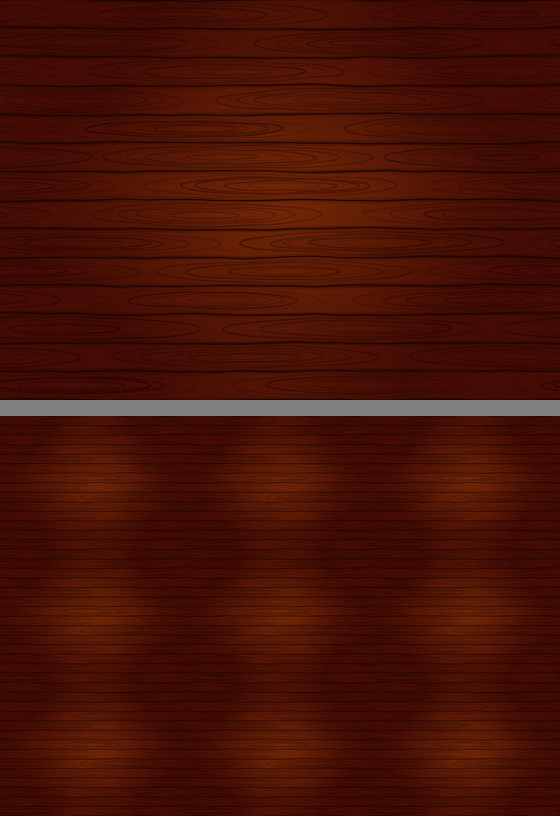
Top: one tile. Bottom: repeated 3 by 3.
Write a Shadertoy shader that draws this texture.

```glsl
// Dark red-brown wooden planks with nested oval grain and a warm glow in the middle.

const float PLANKS = 14.0;             // planks up the canvas
const float OVALS = 2.0;               // grain ovals along each plank
const int RINGS = 5;                   // nested outlines per oval
const int CUTS = 5;                    // plank cuts that recur up the wall
const float GAP[CUTS] = float[](0.62, 0.33, 0.67, 0.42, 0.68); // gap between ovals, per cut
const float SLIDE = 0.24;              // sideways variation of a recurring cut
const float SEAM_WAVE = 0.12;          // seam wobble, in plank heights
const float SEAM_WIDTH = 0.0014;       // half widths, in canvas heights
const float RING_WIDTH = 0.0009;
const vec2 GLOW_SPREAD = vec2(0.95, 0.8);
const vec3 GLOW_COLOR = vec3(0.440, 0.150, 0.022);
const vec3 EDGE_COLOR = vec3(0.265, 0.045, 0.015);
const vec3 SEAM_COLOR = vec3(0.110, 0.012, 0.005);
const vec3 GRAIN_TINT = vec3(0.58, 0.42, 0.45);

float hash(vec2 p) {
    vec3 q = fract(vec3(p.xyx) * 0.1031);
    q += dot(q, q.yzx + 33.33);
    return fract((q.x + q.y) * q.z);
}

// Value noise that wraps after "period" cells.
float noise(vec2 p, vec2 period) {
    vec2 i = floor(p), f = fract(p);
    f = f * f * (3.0 - 2.0 * f);
    vec2 a = mod(i, period), b = mod(i + 1.0, period);
    return mix(mix(hash(a), hash(vec2(b.x, a.y)), f.x),
               mix(hash(vec2(a.x, b.y)), hash(b), f.x), f.y);
}

// Noise along x only, with its own pattern for each row.
float rowNoise(float x, float cells, float row) {
    float i = floor(x * cells), f = fract(x * cells);
    f = f * f * (3.0 - 2.0 * f);
    return mix(hash(vec2(mod(i, cells), row)), hash(vec2(mod(i + 1.0, cells), row)), f);
}

float seamOffset(float x, float seam) {
    float row = mod(seam, PLANKS) + 20.0;
    return SEAM_WAVE * (0.7 * rowNoise(x, 9.0, row) + 0.3 * rowNoise(x, 23.0, row) - 0.5);
}

float stroke(float dist, float halfWidth, float pixel) {
    return 1.0 - smoothstep(max(halfWidth - pixel, 0.0), halfWidth + pixel, dist);
}

// Nested ovals; q runs from -1 to 1 across one oval cell, unitScale is q per canvas height.
float ovalGrain(vec2 q, vec2 unitScale, vec2 id, float x, float pixel) {
    float shade = 0.0;
    float size = mix(0.80, 0.97, hash(id + 3.1));
    float lean = 0.5 * (hash(id + 7.7) - 0.5);
    for (int i = 0; i < RINGS; i++) {
        float n = float(i);
        float jitter = hash(id + 11.0 * (n + 1.0));
        float k = 1.0 - (n + 0.5 * jitter * step(0.5, n)) * 0.17;
        vec2 radius = vec2(size, 0.76) * k;
        float wave = rowNoise(x, 16.0, id.y + 40.0 + n) - 0.5;
        vec2 c = (q - vec2(lean * (1.0 - k), 0.10 * wave)) / radius;
        float r = max(length(c), 0.001);
        float slope = length(c / radius * unitScale) / r;
        float dist = abs(r - 1.0) / slope;
        float bold = pow(hash(id + 5.0 * n + 17.0), 1.6);
        float fade = 0.55 + 0.45 * rowNoise(x, 11.0, id.y + 60.0 + n);
        float ring = stroke(dist, RING_WIDTH * (0.7 + 1.5 * bold), pixel);
        shade = max(shade, ring * fade * mix(0.38, 0.95, bold));
    }
    return shade;
}

void mainImage(out vec4 fragColor, in vec2 fragCoord) {
    vec2 uv = fragCoord / iResolution.xy;
    float aspect = iResolution.x / iResolution.y;
    float pixel = 0.8 / iResolution.y;

    // Plank under this point, and its height v from -1 to 1 between wavy seams.
    float y = uv.y * PLANKS;
    float seam = floor(y + 0.5);
    float seamDist = y - seam - seamOffset(uv.x, seam);
    float plank = seamDist < 0.0 ? seam - 1.0 : seam;
    float low = seamOffset(uv.x, plank), high = seamOffset(uv.x, plank + 1.0);
    float v = 2.0 * (y - plank - low) / (1.0 + high - low) - 1.0;
    float row = mod(plank, PLANKS);

    // Ovals along the plank.
    int cut = int(mod(PLANKS - 1.0 - row, float(CUTS)));
    float along = OVALS * (uv.x - GAP[cut] - SLIDE * (hash(vec2(row, 5.3)) - 0.5));
    vec2 id = vec2(mod(floor(along), OVALS), row);
    vec2 q = vec2(2.0 * fract(along) - 1.0, v);
    vec2 unitScale = vec2(2.0 * OVALS / aspect, 2.0 * PLANKS);
    float grain = ovalGrain(q, unitScale, id, uv.x, pixel);

    // Faint long fibres that hug both plank edges.
    float fibreRow = row + (v > 0.0 ? 80.0 : 100.0);
    float fibre = 0.80 + 0.13 * rowNoise(uv.x, 7.0, fibreRow);
    float fibreLine = stroke(abs(abs(v) - fibre) / unitScale.y, RING_WIDTH * 0.7, pixel);
    grain = max(grain, 0.42 * fibreLine * rowNoise(uv.x, 6.0, fibreRow + 40.0));

    // Warm glow, level at the canvas borders.
    vec2 offCentre = sin(3.14159 * (uv - 0.5)) * GLOW_SPREAD;
    float glow = clamp(1.0 - pow(length(offCentre), 1.4), 0.0, 1.0);
    vec3 color = mix(EDGE_COLOR, GLOW_COLOR, glow);

    // Soft streaks, plank tone and shade beside the seams.
    float streak = noise(uv * vec2(12.0, 168.0), vec2(12.0, 168.0)) - 0.5;
    color *= 1.0 + 0.07 * streak + 0.06 * (hash(vec2(row, 9.0)) - 0.5);
    color *= 1.0 - 0.16 * smoothstep(0.75, 1.0, abs(v));
    color *= mix(vec3(1.0), GRAIN_TINT, grain);

    // Dark seams of uneven thickness.
    float thick = SEAM_WIDTH * (0.7 + 0.9 * rowNoise(uv.x, 8.0, mod(seam, PLANKS) + 160.0));
    color = mix(color, SEAM_COLOR, 0.9 * stroke(abs(seamDist) / PLANKS, thick, pixel));

    fragColor = vec4(color, 1.0);
}
```
